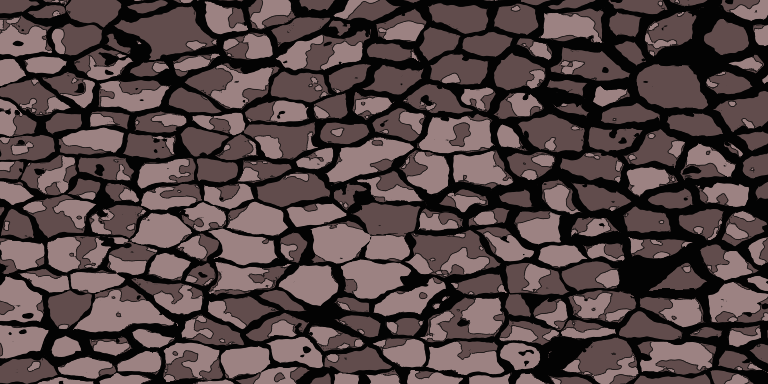
Give the GLSL for this texture, as a Shadertoy shader.

```glsl
// Dry stone wall in flat tones: ragged black joints, mottled stones, thin outlines.

vec2 hash2(vec2 p) {
    vec3 q = fract(p.xyx * vec3(0.1031, 0.1030, 0.0973));
    q += dot(q, q.yzx + 33.33);
    return fract((q.xx + q.yz) * q.zy);
}

float noise(vec2 p) {
    vec2 i = floor(p), f = fract(p);
    f = f * f * (3.0 - 2.0 * f);
    float low = mix(hash2(i).x, hash2(i + vec2(1, 0)).x, f.x);
    float high = mix(hash2(i + vec2(0, 1)).x, hash2(i + vec2(1, 1)).x, f.x);
    return mix(low, high, f.y);
}

float fbm(vec2 p) {
    float sum = 0.0, amp = 0.55;
    for (int i = 0; i < 3; i++) {
        sum += amp * noise(p);
        p = mat2(1.6, 1.2, -1.2, 1.6) * p + 17.3;
        amp *= 0.5;
    }
    return sum / 0.9625;
}

// Weighted Voronoi with a boxy metric: x = joint closeness, yz = stone's random pair
vec3 stones(vec2 p) {
    vec2 base = floor(p), nearest = vec2(0), second = vec2(0), id = vec2(0);
    float d1 = 9.0, d2 = 9.0;
    for (int y = -2; y <= 2; y++)
    for (int x = -2; x <= 2; x++) {
        vec2 cell = base + vec2(x, y);
        vec2 center = cell + 0.5 + 0.78 * (hash2(cell) - 0.5);
        center.x += 0.5 * mod(cell.y, 2.0);
        vec2 r = abs(p - center);
        float size = hash2(cell + 71.0).x;
        float d = pow(dot(r * r, r), 1.0 / 3.0) - 0.45 * size * size * size;
        if (d < d1) {
            d2 = d1; second = nearest;
            d1 = d; nearest = center; id = cell;
        } else if (d < d2) {
            d2 = d; second = center;
        }
    }
    // Upright joints are narrower than bed joints
    float sideways = abs(normalize(second - nearest + 1e-4).x);
    return vec3((d2 - d1) * mix(1.0, 1.6, sideways), hash2(id + 37.0));
}

// Turns a field into an approximate distance in canvas heights
float toDistance(float field) {
    float slope = length(vec2(dFdx(field), dFdy(field))) * iResolution.y;
    return field / max(slope, 1.0);
}

void mainImage(out vec4 fragColor, in vec2 fragCoord) {
    vec2 p = fragCoord / iResolution.y;
    float pixel = 1.0 / iResolution.y;

    // Wavering courses and crooked stone outlines
    vec2 warped = p;
    warped.y += 0.07 * (noise(p * vec2(1.7, 2.3) + 5.0) - 0.5);
    warped += 0.03 * (vec2(fbm(p * 14.0), fbm(p * 14.0 + 40.0)) - 0.5);
    vec3 stone = stones(warped * vec2(7.2, 13.5) + 20.0);

    // Joints widen in patches and toward the shaded upper right
    float shade = smoothstep(1.3, 2.9, p.x + p.y);
    float joint = 0.14 + 0.14 * (noise(p * 5.0 + 9.0) - 0.5) + 0.14 * shade;
    joint += 0.22 * step(stone.z, 0.05);
    float body = stone.x - joint + 0.32 * (fbm(p * vec2(30.0, 38.0) + 3.0) - 0.5);
    float pits = fbm(p * vec2(19.0, 27.0) + 63.0) - 0.2;
    body = min(body, pits * 1.5);

    // Pale blotches, with a tone bias for each stone
    float blotch = fbm(p * vec2(15.0, 20.0) + 90.0 + 8.0 * stone.y) - 0.5;
    blotch += 0.38 * (stone.y - 0.5) + 0.1 * (0.5 - p.y) - 0.12 * shade;
    blotch -= 0.1 * exp(-22.0 * max(body, 0.0));

    float bodyDistance = toDistance(body);
    float blotchDistance = toDistance(blotch);
    float solid = smoothstep(-0.6 * pixel, 0.6 * pixel, bodyDistance);
    float pale = smoothstep(-0.6 * pixel, 0.6 * pixel, blotchDistance);
    float outline = 1.0 - smoothstep(0.0, 0.0011 + 0.6 * pixel, abs(blotchDistance));

    vec3 black = vec3(0.01);
    vec3 color = mix(vec3(0.38, 0.30, 0.30), vec3(0.61, 0.51, 0.51), pale);
    color = mix(color, black, 0.75 * outline);
    color = mix(black, color, solid);
    fragColor = vec4(color, 1.0);
}
```
